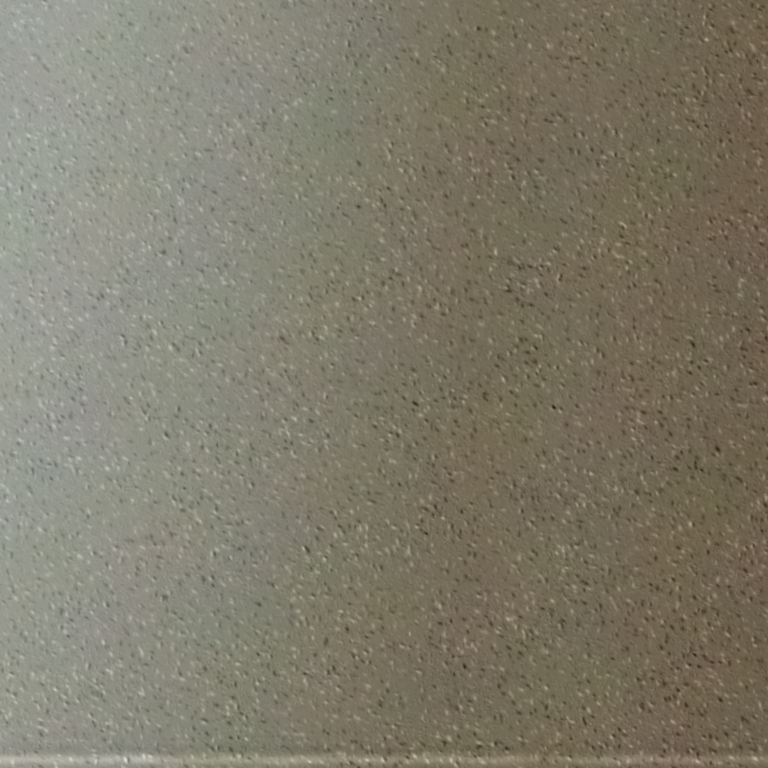
Reproduce this texture procedurally as a WebGL 2 fragment shader.

```glsl
#version 300 es
precision highp float;
// Speckled stone-like sheet: cool sheen fading to warm brown, with fine slanted grains and a pale lower rim.

#define GRAIN_CELLS 122.0   // coarse grain cells across the canvas
#define DUST_CELLS 190.0    // fine grain cells across the canvas
#define GRAIN_GAIN 0.150    // contrast of coarse grains
#define DUST_GAIN 0.046     // contrast of fine grains
#define GRAIN_ANGLE -0.95   // main direction of grains, radians
#define ANGLE_SPREAD 1.3    // random turn of each grain, radians
#define TINT_GAIN 0.008     // strength of the colour clouds
#define SHEEN_SLANT 0.24    // lean of the sheen towards the top
#define RIM_HEIGHT 0.0105   // centre of the pale rim
#define RIM_WIDTH 0.0060    // softness of the pale rim

uniform vec2 u_resolution;
out vec4 fragColor;

vec3 hash3(vec2 cell) {
  vec3 p = fract(cell.xyx * vec3(0.1031, 0.1030, 0.0973));
  p += dot(p, p.yxz + 33.33);
  return fract((p.xxy + p.yzz) * p.zyx);
}

float softEllipse(vec2 p, vec2 axis, vec2 radii) {
  vec2 q = vec2(dot(p, axis), dot(p, vec2(-axis.y, axis.x))) / radii;
  return exp(-dot(q, q));
}

// Cellular noise of dark grains, each with a lit neighbour; sparse grains are strong
float grains(vec2 p, float sparsity) {
  vec2 home = floor(p);
  float tone = 0.0;
  for (int y = -1; y <= 1; y++) {
    for (int x = -1; x <= 1; x++) {
      vec2 cell = home + vec2(x, y);
      vec3 place = hash3(cell + 17.0);
      vec3 look = hash3(cell + 341.0);
      float angle = GRAIN_ANGLE + (place.z - 0.5) * ANGLE_SPREAD;
      vec2 axis = vec2(cos(angle), sin(angle));
      vec2 offset = p - cell - place.xy;
      vec2 radii = vec2(0.45, 0.26) * mix(0.75, 1.15, look.z);
      vec2 litShift = vec2(-axis.y, axis.x) * 0.45;
      tone -= pow(look.x, sparsity) * softEllipse(offset, axis, radii);
      tone += pow(look.y, sparsity) * softEllipse(offset + litShift, axis, radii);
    }
  }
  return tone;
}

// Layered sines, one phase per channel
vec3 clouds(vec2 p) {
  vec3 phase = vec3(0.0, 2.1, 4.3);
  vec3 sum = vec3(0.0);
  float weight = 1.0;
  for (int i = 0; i < 4; i++) {
    p = mat2(0.8, 0.6, -0.6, 0.8) * p * 1.55 + 1.7;
    sum += weight * sin(p.x + phase + 1.3 * sin(p.y + phase.zxy));
    weight *= 0.75;
  }
  return sum * 0.5;
}

// Base colours from the cool lit side to the warm dark side
vec3 sheen(float d) {
  vec3 color = mix(vec3(0.618, 0.632, 0.595), vec3(0.562, 0.566, 0.522), smoothstep(0.06, 0.34, d));
  color = mix(color, vec3(0.506, 0.500, 0.438), smoothstep(0.27, 0.51, d));
  color = mix(color, vec3(0.452, 0.418, 0.340), smoothstep(0.42, 0.69, d));
  return mix(color, vec3(0.420, 0.370, 0.292), smoothstep(0.72, 1.06, d));
}

void main() {
  vec2 uv = gl_FragCoord.xy / u_resolution;
  vec3 tint = clouds(uv * 13.0);

  // Sheen: the slant fades towards the brown side
  float across = uv.x + SHEEN_SLANT * (1.0 - uv.y) * (1.0 - uv.x) + 0.010 * tint.y;
  vec3 color = sheen(across) + TINT_GAIN * tint;

  // Grains gather in patches and sharpen towards the lower right
  float patches = 1.0 + 0.30 * clouds(uv * 19.0).x;
  float strength = patches * mix(0.70, 1.30, 0.5 * (1.0 + uv.x - uv.y));
  float coarse = grains(uv * GRAIN_CELLS, 4.0);
  float fine = grains(uv * DUST_CELLS + 71.0, 1.5);
  color += strength * (GRAIN_GAIN * coarse + DUST_GAIN * fine) * vec3(1.0, 0.98, 0.94);

  // Pale rim with a rough edge and a faint shadow above it
  float rimOffset = (uv.y - RIM_HEIGHT - 0.0008 * sin(uv.x * 47.0)) / RIM_WIDTH;
  float rim = exp(-rimOffset * rimOffset);
  float shadow = exp(-(rimOffset - 2.4) * (rimOffset - 2.4));
  color += rim * mix(0.14, 0.08, uv.x) * (1.0 + 0.3 * tint.z + 0.5 * coarse) * vec3(1.0, 0.97, 0.90);
  color -= 0.02 * shadow;

  fragColor = vec4(clamp(color, 0.0, 1.0), 1.0);
}
```
